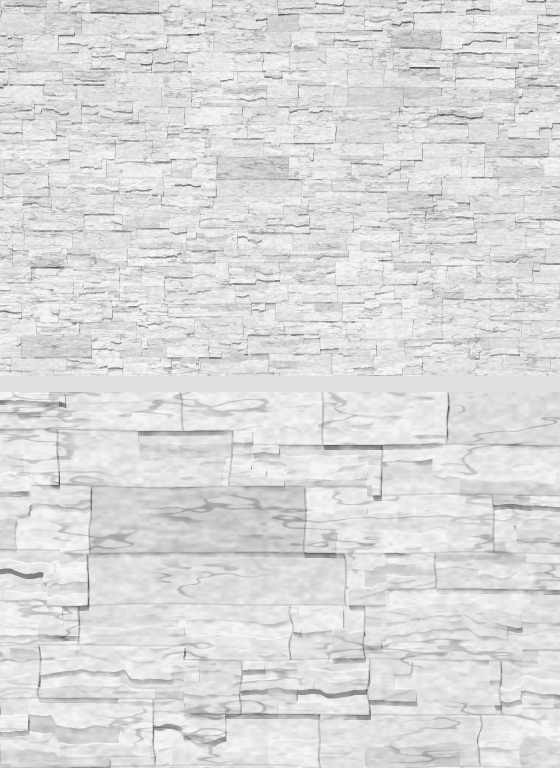
Top, the full canvas; bottom, a detail of the centre.
Give the GLSL for this texture, as a Shadertoy shader.

```glsl
// Pale stacked-stone wall: split ledges in staggered courses, lit from above.
const float COURSES = 21.0;          // stone courses per canvas height
const float BLOCK_WIDTH = 0.145;     // mean block length, in canvas heights
const float BED_RUN = 0.30;          // length over which a bed stays level
const float BED_JITTER = 0.36;       // bed offset, in courses
const float MAX_LAYERS = 5.0;        // most ledges in a block
const vec2 SUN_STEP = vec2(-0.0004, 0.0015);
const float SHADOW_DEPTH = 0.40;
const float GLINT = 0.09;
const float JOINT_WIDTH = 0.0013;
const float JOINT_DEPTH = 0.15;
const float CRACK_DEPTH = 0.15;
const float GRAIN_DEPTH = 0.065;
const float TONE_TOP = 0.890;
const float TONE_BOTTOM = 0.912;
const vec3 STONE_TINT = vec3(1.0);

float hash(vec2 p) {
    vec3 q = fract(p.xyx * vec3(0.1031, 0.1030, 0.0973));
    q += dot(q, q.yzx + 33.33);
    return fract((q.x + q.y) * q.z);
}

float noise(vec2 p) {
    vec2 cell = floor(p), f = fract(p);
    f = f * f * (3.0 - 2.0 * f);
    return mix(mix(hash(cell), hash(cell + vec2(1, 0)), f.x),
               mix(hash(cell + vec2(0, 1)), hash(cell + vec2(1, 1)), f.x), f.y);
}

float fbm(vec2 p) {
    float sum = 0.0, weight = 0.55;
    for (int i = 0; i < 3; i++) {
        sum += weight * noise(p);
        p = p * 2.1 + 17.3;
        weight *= 0.5;
    }
    return sum;
}

float blockEdge(float index, float row) {
    return index + 0.7 * hash(vec2(index, row) + 5.0);
}

float bedEdge(float row, float x) {
    float run = floor(x / BED_RUN + 9.0 * hash(vec2(row, 19.0)));
    return row + BED_JITTER * hash(vec2(run, row) + 83.0);
}

// Returns relief height, surface tone offset and joint coverage.
vec3 stone(vec2 p) {
    vec2 q = p;
    q.y += 0.004 * (noise(p * vec2(11.0, 30.0)) - 0.5);
    q.x += 0.004 * (noise(p * vec2(20.0, 70.0)) - 0.5);

    // Course and block
    float y = q.y * COURSES, row = floor(y);
    if (y < bedEdge(row, q.x)) row -= 1.0;
    float bed = bedEdge(row, q.x), top = bedEdge(row + 1.0, q.x);
    float v = (y - bed) / (top - bed);
    float u = q.x / BLOCK_WIDTH + 17.0 * hash(vec2(row, 3.0));
    float index = floor(u);
    if (u < blockEdge(index, row)) index -= 1.0;
    float left = blockEdge(index, row), right = blockEdge(index + 1.0, row);
    vec2 block = vec2(index, row);
    float seed = hash(block + 41.0);

    // Ragged ledges with a notch; each ledge may break part way along
    float across = (u - left) / (right - left);
    float notch = smoothstep(-0.03, 0.03, across - mix(0.2, 0.8, seed));
    float ragged = 0.34 * (fbm(vec2(q.x * 30.0, seed * 90.0)) - 0.5);
    ragged += notch * 0.45 * (hash(block + 71.0) - 0.5);
    float layers = 1.0 + floor((MAX_LAYERS - 0.01) * hash(block + 7.0));
    float w = clamp(v + ragged * 4.0 * v * (1.0 - v), 0.0, 0.999);
    float layer = floor(w * layers);
    float piece = layers < 2.0 ? 0.0
                : floor(across * 1.7 + hash(block + layer * 3.0));
    vec2 ledge = block * 5.0 + vec2(layer, 13.0 + 37.0 * piece);

    // Chipped terraces and fine grain
    float roughness = hash(ledge + 23.0);
    float chips = 5.5 * fbm(p * vec2(15.0, 55.0) + seed * 60.0);
    float terrace = floor(chips) + smoothstep(0.8, 1.0, fract(chips));
    float grain = fbm(p * vec2(80.0, 170.0) + seed * 30.0);
    float height = 0.35 * seed + 0.75 * hash(ledge)
                 + 0.42 * roughness * terrace + 0.40 * grain;

    // Tone: some ledges are weathered and streaked
    float weathered = smoothstep(0.72, 0.95, hash(ledge + 61.0));
    float streak = noise(p * vec2(40.0, 260.0));
    float tone = 0.06 * (hash(ledge + 31.0) - 0.5) + 0.10 * (grain - 0.48)
               - weathered * (0.025 + 0.09 * streak);
    tone += GRAIN_DEPTH * (noise(p * vec2(190.0, 300.0)) - 0.5);

    // Thin joints around the block
    float sideGap = min(u - left, right - u) * BLOCK_WIDTH;
    float bedGap = min(y - bed, top - y) / COURSES;
    float joint = max(1.0 - smoothstep(0.3, 1.0, sideGap / JOINT_WIDTH),
                      0.6 - 0.6 * smoothstep(0.3, 1.0, bedGap / JOINT_WIDTH));
    return vec3(height, tone, joint);
}

// Short hairline cracks, nearly level, present only in patches.
float crack(vec2 p) {
    float line = abs(fbm(p * vec2(17.0, 75.0) + 31.0) - 0.48);
    float patches = smoothstep(0.45, 0.65, noise(p * vec2(15.0, 32.0) + 7.0));
    return patches * (1.0 - smoothstep(0.01, 0.04, line));
}

float shade(vec2 p) {
    vec3 here = stone(p);
    float shadow = 0.0, glint = 0.0;
    for (int k = 1; k <= 3; k++) {
        float rise = stone(p + SUN_STEP * float(k)).x - here.x;
        shadow = max(shadow, rise - 0.13 * float(k) + 0.05);
        if (k == 1) glint = clamp(-rise, 0.0, 0.8);
    }
    float value = mix(TONE_BOTTOM, TONE_TOP, p.y) + here.y;
    value += 0.07 * (fbm(p * vec2(3.0, 6.0)) - 0.48);
    value -= SHADOW_DEPTH * min(shadow, 0.95) * mix(0.8, 1.15, p.y);
    value -= CRACK_DEPTH * crack(p);
    return value + GLINT * glint - JOINT_DEPTH * here.z;
}

void mainImage(out vec4 fragColor, in vec2 fragCoord) {
    // Four samples per pixel smooth the ledge edges
    float value = 0.0;
    for (int i = 0; i < 4; i++) {
        vec2 offset = vec2(i % 2, i / 2) * 0.5 - 0.25;
        value += 0.25 * shade((fragCoord + offset) / iResolution.y);
    }
    fragColor = vec4(STONE_TINT * clamp(value, 0.0, 0.96), 1.0);
}
```
